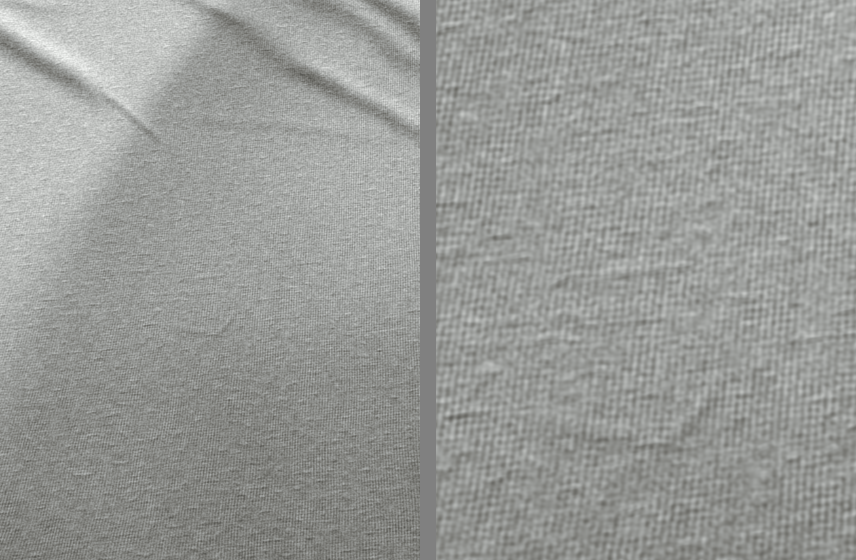
Left: the whole. Right: its middle third, enlarged.
A WebGL 2 fragment shader for this texture:

```glsl
#version 300 es
precision highp float;
// Pale grey knitted cloth receding upward, under soft light from the upper left.
// Broad tones and fold profiles set the shape; stretched gradient noise adds lumps
// and pills, and a fine grid of stitches, narrowing with distance, adds the knit.
uniform vec2 u_resolution;
out vec4 fragColor;

vec2 hashGradient(vec2 cell) {
  vec3 h = fract(cell.xyx * vec3(0.1031, 0.1030, 0.0973));
  h += dot(h, h.yzx + 33.33);
  float angle = 6.2832 * fract((h.x + h.y) * h.z);
  return vec2(cos(angle), sin(angle));
}

float gradientNoise(vec2 p) {
  vec2 i = floor(p), f = fract(p);
  vec2 u = f * f * f * (f * (f * 6.0 - 15.0) + 10.0);
  vec2 e = vec2(0.0, 1.0);
  float low = mix(dot(hashGradient(i), f),
                  dot(hashGradient(i + e.yx), f - e.yx), u.x);
  float high = mix(dot(hashGradient(i + e.xy), f - e.xy),
                   dot(hashGradient(i + e.yy), f - e.yy), u.x);
  return mix(low, high, u.y);
}

// Dark valley from a to b with a lit ridge on its upper side.
float fold(vec2 p, vec2 a, vec2 b, float width) {
  vec2 along = normalize(b - a), r = p - a;
  float t = dot(r, along) / length(b - a);
  float s = (along.x * r.y - along.y * r.x) / width;
  float ends = smoothstep(-0.15, 0.1, t) * (1.0 - smoothstep(0.6, 1.15, t));
  return ends * (0.5 * exp(-(s - 1.8) * (s - 1.8)) - exp(-s * s));
}

// Stitch wave that fades out where it is too fine to resolve.
float stitch(float cycles) {
  return cos(6.2832 * cycles) * (1.0 - smoothstep(0.42, 0.6, fwidth(cycles)));
}

// Sparse raised fibres.
float pill(vec2 p) {
  return smoothstep(0.18, 0.5, gradientNoise(p * vec2(48.0, 105.0) + 33.0));
}

float broadLight(vec2 p) {
  float tone = mix(0.492, 0.645, smoothstep(0.0, 0.8, p.y));
  float h = p.y - 0.44;
  float edge = 0.05 + 0.42 * h + 0.35 * h * h;
  float softness = mix(0.09, 0.035, smoothstep(0.4, 0.9, p.y));
  float side = p.x - edge;
  tone += 0.105 * (1.0 - smoothstep(-softness, softness, side));
  tone -= 0.055 * smoothstep(0.0, 0.05, side) * (1.0 - smoothstep(0.08, 0.35, side))
        * smoothstep(0.4, 0.85, p.y);
  tone += 0.035 * smoothstep(0.35, 0.75, p.x) * smoothstep(0.3, 0.6, p.y);
  return tone + 0.035 * gradientNoise(p * vec2(4.0, 6.0) + 3.7);
}

float foldLight(vec2 p) {
  p += 0.014 * vec2(gradientNoise(p * 9.0), gradientNoise(p * 9.0 + 21.0));
  float shade = 0.27 * fold(p, vec2(-0.06, 0.965), vec2(0.20, 0.805), 0.020);
  shade += 0.11 * fold(p, vec2(0.19, 0.825), vec2(0.29, 0.75), 0.007);
  shade += 0.10 * fold(p, vec2(0.36, 0.985), vec2(0.60, 0.83), 0.024);
  shade += 0.17 * fold(p, vec2(0.53, 0.87), vec2(0.82, 0.725), 0.014);
  shade += 0.15 * fold(p, vec2(0.54, 1.01), vec2(0.82, 0.83), 0.020);
  shade += 0.24 * fold(p, vec2(0.62, 1.03), vec2(0.83, 0.885), 0.020);
  shade += 0.10 * fold(p, vec2(0.28, 1.02), vec2(0.44, 0.95), 0.009);
  shade += 0.08 * fold(p, vec2(-0.05, 1.0), vec2(0.14, 0.975), 0.010);
  shade += 0.04 * fold(p, vec2(0.36, 0.78), vec2(0.74, 0.745), 0.010);
  // Small pinched crease near the middle.
  shade += 0.06 * fold(p, vec2(0.32, 0.405), vec2(0.39, 0.39), 0.005);
  shade += 0.08 * fold(p, vec2(0.38, 0.39), vec2(0.42, 0.435), 0.004);
  return shade;
}

void main() {
  vec2 p = gl_FragCoord.xy / u_resolution.y;

  // Cloth coordinates: stitches crowd together toward the top.
  vec2 cloth = vec2((p.x - 0.375) * (1.0 + 0.5 * p.y), p.y + 0.3 * p.y * p.y);
  cloth += 0.006 * vec2(gradientNoise(p * 7.0 + 5.0), gradientNoise(p * 7.0 + 40.0));
  vec2 slanted = cloth + vec2(-0.12 * cloth.y, -0.10 * cloth.x);

  // Soft lumps, wider than tall, and pills lit from above.
  float lumps = 0.045 * gradientNoise(slanted * vec2(28.0, 65.0))
              + 0.055 * gradientNoise(slanted * vec2(60.0, 125.0) + 17.0)
              + 0.065 * gradientNoise(slanted * vec2(125.0, 190.0) + 51.0);
  float relief = 0.055 * (pill(slanted) - pill(slanted + vec2(-0.001, 0.0045)));
  float grain = 0.10 * gradientNoise(p * vec2(265.0, 310.0) + 9.0);

  // Knit columns and rows, worn unevenly.
  float wear = 0.8 + 0.8 * gradientNoise(slanted * 22.0 + 70.0);
  float knit = wear * (0.042 * stitch(slanted.x * 185.0)
                     + 0.022 * stitch(slanted.y * 172.0));

  float tone = broadLight(p) + foldLight(p) + lumps + relief + grain + knit + 0.008;
  vec3 tint = mix(vec3(0.002, 0.002, -0.016), vec3(-0.002, 0.007, -0.002),
                  smoothstep(0.42, 0.66, tone));
  fragColor = vec4(clamp(tone + tint, 0.0, 1.0), 1.0);
}
```
